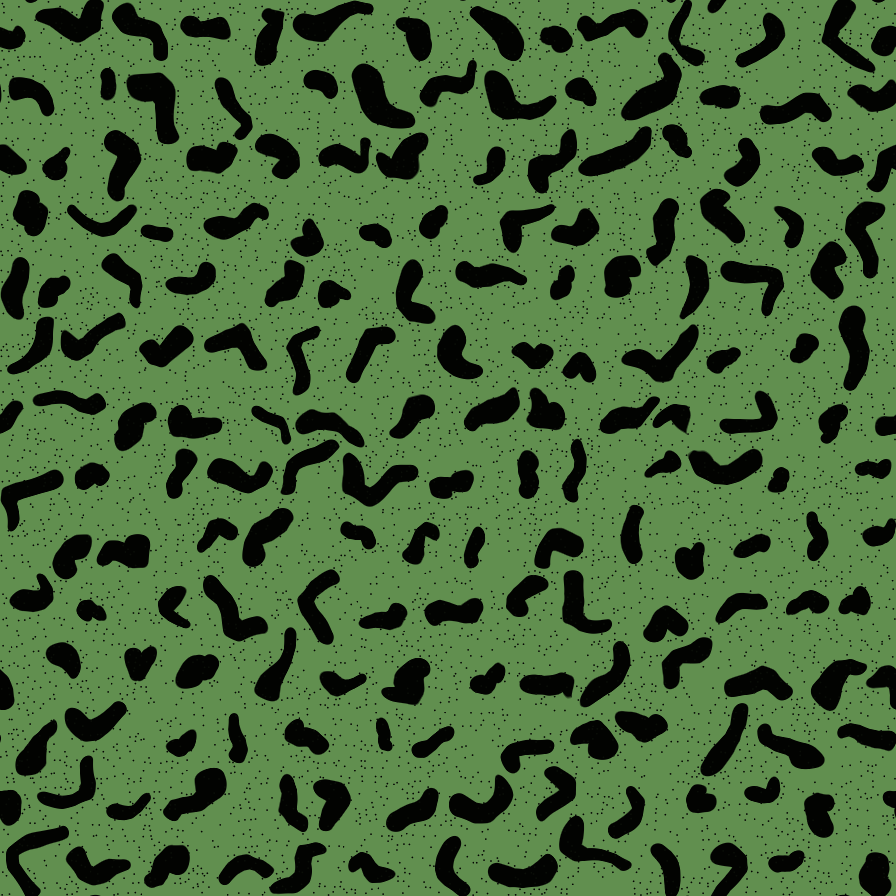
Reproduce this pattern procedurally as a Shadertoy shader.

```glsl
#define GREEN vec3(0.38, 0.56, 0.31)
#define BLACK vec3(0.008, 0.01, 0.004)
#define WORM_GRID vec2(13.0, 14.0) // columns, rows (rows must be even)
#define JITTER 0.45
#define HALF_LENGTH vec2(0.008, 0.037)
#define RADIUS vec2(0.0082, 0.0122)
#define HALF_GAP 0.005
#define WARP 0.014
#define SPECK_GRID 170.0
#define SPECK_SHARE 0.25
#define SPECK_RADIUS 0.0009

vec3 hash(vec2 p) {
    vec3 q = fract(p.xyx * vec3(0.1031, 0.1030, 0.0973));
    q += dot(q, q.yxz + 33.33);
    return fract((q.xxy + q.yzz) * q.zyx);
}

float cornerSlope(vec2 cell, vec2 corner, vec2 f, float period, float seed) {
    float a = 6.2832 * hash(mod(cell + corner, period) + seed).x;
    return dot(vec2(cos(a), sin(a)), f - corner);
}

// Gradient noise that wraps over the unit square
float gradientNoise(vec2 uv, float period, float seed) {
    vec2 p = uv * period, i = floor(p), f = p - i;
    vec2 u = f * f * f * (f * (f * 6.0 - 15.0) + 10.0);
    vec2 e = vec2(0.0, 1.0);
    return mix(mix(cornerSlope(i, e.xx, f, period, seed), cornerSlope(i, e.yx, f, period, seed), u.x),
               mix(cornerSlope(i, e.xy, f, period, seed), cornerSlope(i, e.yy, f, period, seed), u.x), u.y);
}

float smoothMax(float a, float b, float k) {
    float h = max(k - abs(a - b), 0.0) / k;
    return max(a, b) + 0.25 * k * h * h;
}

// Point on a bent, swung centre line, s from -1 to 1
vec2 spine(float s, float halfLength, float bend, float swing) {
    return halfLength * vec2(s, bend * (s * s - 0.33) + swing * sin(3.0 * s));
}

// Distance to one tapered worm around the origin
float wormDistance(vec2 p, vec3 shape, vec3 form) {
    float halfLength = mix(HALF_LENGTH.x, HALF_LENGTH.y, shape.x);
    float radius = mix(RADIUS.x, RADIUS.y, shape.y);
    float taper = 0.6 * (shape.z - 0.5);
    float bend = 1.7 * (form.x - 0.5), swing = 0.7 * (form.y - 0.5);
    vec2 a = spine(-1.0, halfLength, bend, swing);
    float d = 1.0;
    for (int k = 0; k < 5; k++) {
        float s = -1.0 + 0.4 * float(k);
        vec2 b = spine(s + 0.4, halfLength, bend, swing);
        vec2 ab = b - a;
        float t = clamp(dot(p - a, ab) / dot(ab, ab), 0.0, 1.0);
        d = min(d, length(p - a - ab * t) - radius * (1.0 + taper * (s + 0.4 * t)));
        a = b;
    }
    return d;
}

// Staggered worms, trimmed to keep a gap between the two nearest
float wormField(vec2 p) {
    float nearest = 1.0, second = 1.0;
    float row = floor(p.y * WORM_GRID.y);
    for (int j = -1; j <= 1; j++) {
        float y = row + float(j);
        float stagger = 0.5 * mod(y, 2.0);
        float column = floor(p.x * WORM_GRID.x - stagger);
        for (int i = -1; i <= 1; i++) {
            vec2 cell = vec2(column + float(i), y);
            vec2 id = mod(cell, WORM_GRID);
            vec3 place = hash(id + 3.0);
            vec2 centre = (cell + vec2(stagger, 0.0) + 0.5 + JITTER * (place.xy - 0.5)) / WORM_GRID;
            float angle = 0.6 + 3.2 * gradientNoise(centre, 5.0, 71.0) + 2.2 * (place.z - 0.5);
            float c = cos(angle), s = sin(angle);
            vec2 q = mat2(c, -s, s, c) * (p - centre);
            float d = wormDistance(q, hash(id + 29.0), hash(id + 53.0));
            second = min(second, max(nearest, d));
            nearest = min(nearest, d);
        }
    }
    return smoothMax(nearest, HALF_GAP - 0.5 * (second - nearest), 0.005);
}

// Fine scattered dots
float speckDistance(vec2 p) {
    vec2 cell = floor(p * SPECK_GRID);
    vec3 h = hash(mod(cell, SPECK_GRID) + 11.0);
    vec2 centre = (cell + 0.5 + 0.7 * (h.xy - 0.5)) / SPECK_GRID;
    return h.z < SPECK_SHARE ? length(p - centre) - SPECK_RADIUS : 1.0;
}

void mainImage(out vec4 fragColor, in vec2 fragCoord) {
    vec2 uv = fragCoord / iResolution.xy;
    float pixel = 1.0 / iResolution.y;

    // Uneven outlines
    vec2 wobble = vec2(gradientNoise(uv, 20.0, 7.0), gradientNoise(uv, 20.0, 41.0));
    float worm = clamp(0.5 - wormField(uv + WARP * wobble) / pixel, 0.0, 1.0);
    float speck = clamp(0.5 - speckDistance(uv) / pixel, 0.0, 1.0);

    // Specks darken the ground and faintly lighten the worms
    float ink = mix(speck, 1.0 - 0.08 * speck, worm);
    fragColor = vec4(mix(GREEN, BLACK, ink), 1.0);
}
```
